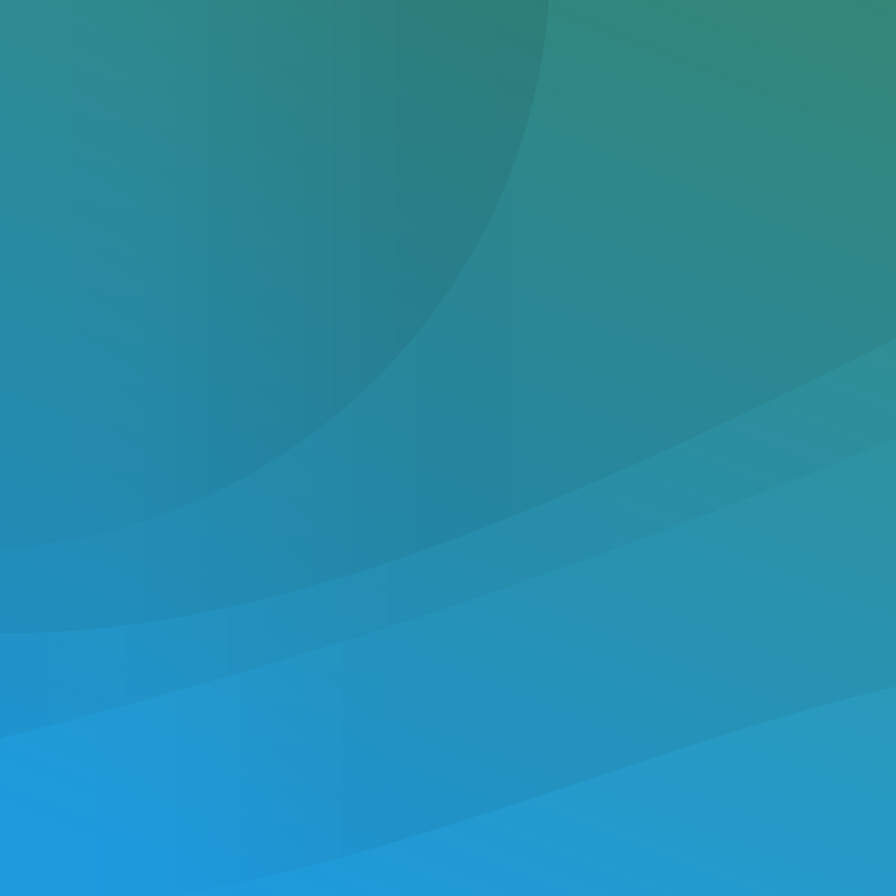
A Shadertoy shader for this background:

```glsl
const vec3 BLUE = vec3(0.118, 0.602, 0.865);
const vec3 GREEN = vec3(0.235, 0.602, 0.530);

// Soft coverage of the side where the signed distance is positive
float coverage(float dist, float pixel) {
    return smoothstep(-0.75 * pixel, 0.75 * pixel, dist);
}

// Darken a colour under a translucent layer
vec3 shade(vec3 color, float mask, float opacity) {
    return color * (1.0 - mask * opacity);
}

// Height of a hyperbolic slope that is level at x = 0
float hyperbola(float x, float base, float bend, float steepness) {
    return base + length(vec2(bend, steepness * x)) - bend;
}

// Height of a parabolic slope
float parabola(float x, float base, float slope, float bend) {
    return base + x * (slope + bend * x);
}

// Height of an S-shaped slope around its inflection point
float sCurve(float x, vec2 inflection, float slope, float bend) {
    float d = x - inflection.x;
    return inflection.y + d * (slope - bend * d * d);
}

void mainImage(out vec4 fragColor, in vec2 fragCoord) {
    vec2 uv = fragCoord / iResolution.xy;
    float pixel = 1.0 / min(iResolution.x, iResolution.y);

    // Diagonal gradient
    float along = dot(uv, vec2(0.37, 0.93));
    float blend = clamp((along - 0.1) / 1.2, 0.0, 1.0);
    vec3 color = mix(BLUE, GREEN, blend);

    // Lower wave, fading out to the left
    float lower = sCurve(uv.x, vec2(0.65, 0.128), 0.335, 0.267);
    color = shade(color, coverage(uv.y - lower, pixel),
                  0.05 * smoothstep(0.1, 0.5, uv.x));

    // Middle wave
    float middle = parabola(uv.x, 0.176, 0.25, 0.085);
    color = shade(color, coverage(uv.y - middle, pixel),
                  mix(0.04, 0.025, uv.x));

    // Upper wave
    float upper = hyperbola(uv.x, 0.293, 0.403, 0.612);
    color = shade(color, coverage(uv.y - upper, pixel),
                  mix(0.045, 0.05, uv.x));

    // Large disc in the upper left corner
    float disc = 0.6585 - distance(uv, vec2(-0.0445, 1.0445));
    color = shade(color, coverage(disc, pixel),
                  mix(0.022, 0.06, smoothstep(0.0, 0.6, uv.x)));

    fragColor = vec4(color, 1.0);
}
```
